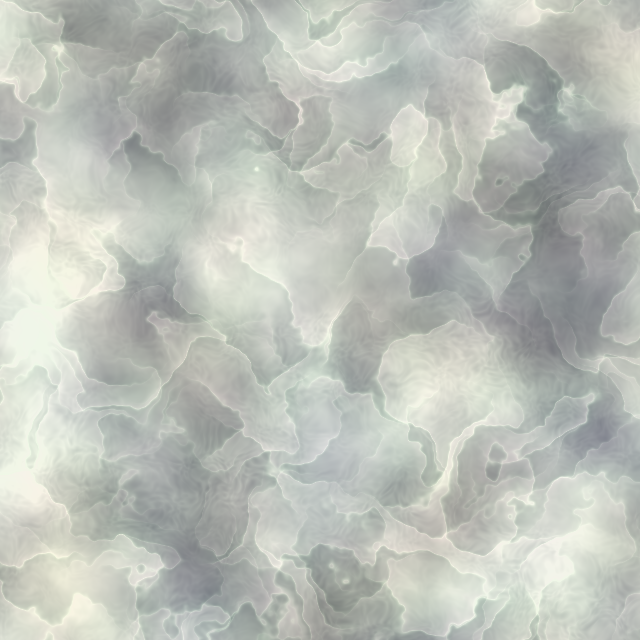
Give the GLSL for this texture, as a Shadertoy shader.

```glsl
const vec3 SHADOW = vec3(0.46, 0.47, 0.49);
const vec3 STONE  = vec3(0.74, 0.76, 0.73);
const vec3 CREAM  = vec3(0.93, 0.94, 0.885);
const vec3 COOL_TINT  = vec3(-0.030, -0.004, 0.034);
const vec3 GREEN_TINT = vec3(-0.018, 0.016, -0.010);

const float CLOUD_SCALE = 3.6;
const float CLOUD_CONTRAST = 0.72;
const float MEAN_TONE = 0.60;
const float WARP_SCALE = 5.0;
const float WARP_AMOUNT = 0.10;
const int   SHEETS = 6;
const float SHEET_CONTRAST = 0.19;
const float SHEET_FADE = 13.0;
const float VEIN_WIDTH = 0.0021;
const float VEIN_LIGHT = 0.27;
const float WRINKLE_SCALE = 62.0;
const float WRINKLE_CONTRAST = 0.17;

// Integer hash giving a unit gradient direction
vec2 gradientAt(ivec2 cell) {
    uint h = uint(cell.x) * 1597334677u ^ uint(cell.y) * 3812015801u;
    h = (h ^ (h >> 16)) * 2146121005u;
    h = (h ^ (h >> 15)) * 2221713035u;
    h ^= h >> 16;
    float angle = float(h & 65535u) * 6.28318 / 65536.0;
    return vec2(cos(angle), sin(angle));
}

float gradientNoise(vec2 p) {
    ivec2 cell = ivec2(floor(p));
    vec2 f = fract(p);
    vec2 u = f * f * f * (f * (f * 6.0 - 15.0) + 10.0);
    float a = dot(gradientAt(cell), f);
    float b = dot(gradientAt(cell + ivec2(1, 0)), f - vec2(1.0, 0.0));
    float c = dot(gradientAt(cell + ivec2(0, 1)), f - vec2(0.0, 1.0));
    float d = dot(gradientAt(cell + ivec2(1, 1)), f - vec2(1.0));
    return mix(mix(a, b, u.x), mix(c, d, u.x), u.y);
}

float fbm(vec2 p) {
    float sum = 0.0;
    float gain = 1.0;
    for (int i = 0; i < 5; i++) {
        sum += gain * gradientNoise(p);
        p = mat2(1.6, 1.2, -1.2, 1.6) * p + 17.3;
        gain *= 0.5;
    }
    return sum;
}

// Fine curled creases, roughly centred on zero
float wrinkles(vec2 p) {
    vec2 curl = vec2(gradientNoise(p * 22.0), gradientNoise(p * 22.0 + 41.0));
    vec2 q = p + 0.022 * curl;
    float coarse = 0.2 - abs(gradientNoise(q * WRINKLE_SCALE));
    float fine = gradientNoise(q * WRINKLE_SCALE * 1.9 + 9.0);
    return coarse + 0.45 * fine;
}

void mainImage(out vec4 fragColor, in vec2 fragCoord) {
    vec2 p = fragCoord / iResolution.y;
    float pixel = 1.0 / iResolution.y;

    // Ragged domain shared by clouds and sheets
    vec2 warp = vec2(fbm(p * WARP_SCALE + 3.7), fbm(p * WARP_SCALE + 58.1));
    vec2 q = p + WARP_AMOUNT * warp;

    // Soft cloudy body
    float tone = MEAN_TONE + CLOUD_CONTRAST * fbm((p + 0.3 * WARP_AMOUNT * warp) * CLOUD_SCALE + 12.4);

    // Translucent sheets: a crisp edge, light fading inward, a pale vein on the rim
    float width = max(VEIN_WIDTH, pixel);
    float veins = 0.0;
    float rimSide = 0.0;
    for (int i = 0; i < SHEETS; i++) {
        float layer = float(i);
        float scale = 3.0 + 1.1 * layer;
        vec2 offset = vec2(23.7, 71.3) * (layer + 1.0);
        float edge = gradientNoise(q * scale + offset) / scale;
        float presence = smoothstep(-0.12, 0.32, gradientNoise(p * 4.5 + offset.yx));
        float inside = smoothstep(-3.0 * width, 3.0 * width, edge);
        float glow = inside * exp(-SHEET_FADE * max(edge, 0.0));
        float vein = presence * exp(-abs(edge) / width);
        tone += SHEET_CONTRAST * presence * (glow - 0.36);
        veins += vein;
        rimSide += presence * exp(-abs(edge) / (4.0 * width)) * clamp(edge / width, -1.0, 1.0);
    }
    tone += VEIN_LIGHT * min(veins, 1.2);

    // Engraved surface, stronger in some areas
    float roughness = 0.75 + 1.1 * gradientNoise(p * 6.0 + 90.0);
    tone += WRINKLE_CONTRAST * roughness * wrinkles(p + 0.25 * WARP_AMOUNT * warp);

    // Tone to colour, with faint blue, green and pink drifts
    tone = clamp(tone, 0.0, 1.05);
    vec3 color = mix(SHADOW, STONE, min(tone / MEAN_TONE, 1.0));
    color = mix(color, CREAM, max(tone - MEAN_TONE, 0.0) / (1.0 - MEAN_TONE));
    color += COOL_TINT * gradientNoise(p * 5.0 + 33.0);
    color += GREEN_TINT * (gradientNoise(p * 9.0 + 65.0) - 0.6 * clamp(rimSide, -1.0, 1.0));

    fragColor = vec4(clamp(color, 0.0, 1.0), 1.0);
}
```
